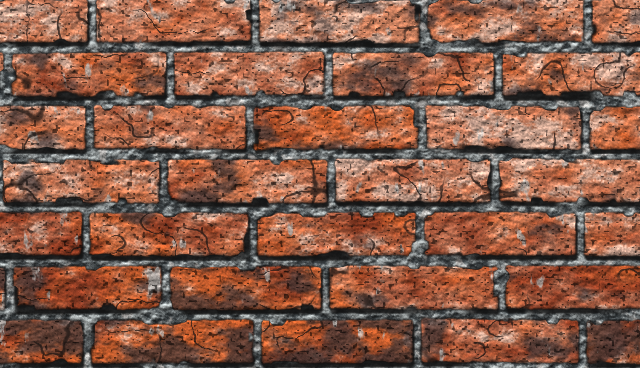
This texture is drawn by a Shadertoy shader. Its source:

```glsl
// Weathered red brick wall in running bond with rough grey mortar

float hash(vec2 p) {
    return fract(sin(dot(p, vec2(127.1, 311.7))) * 43758.55);
}

float noise(vec2 p) {
    vec2 i = floor(p), f = fract(p);
    f = f * f * (3.0 - 2.0 * f);
    return mix(mix(hash(i), hash(i + vec2(1, 0)), f.x),
               mix(hash(i + vec2(0, 1)), hash(i + vec2(1, 1)), f.x), f.y);
}

float fbm(vec2 p) {
    float sum = 0.0, amp = 0.5;
    for (int i = 0; i < 5; i++) {
        sum += amp * noise(p);
        p = mat2(1.6, 1.2, -1.2, 1.6) * p + 7.3;
        amp *= 0.5;
    }
    return sum;
}

float roundBox(vec2 p, vec2 halfSize, float r) {
    vec2 d = abs(p) - halfSize + r;
    return length(max(d, 0.0)) + min(max(d.x, d.y), 0.0) - r;
}

// Horizontal place of a vertical joint, in brick lengths
float jointAt(float n, float row) {
    return n + 0.09 * (hash(vec2(n, row) + 3.7) - 0.5);
}

// Thin wandering lines, broken up by a coarse mask
float cracks(vec2 p, float seed) {
    vec2 w = p + 0.03 * vec2(fbm(p * 22.0 + seed), fbm(p * 22.0 - seed));
    float line = abs(noise(w * vec2(13.0, 17.0) + seed) - 0.5);
    return smoothstep(0.035, 0.008, line) * smoothstep(0.5, 0.66, noise(p * 11.0 + seed * 1.7));
}

void mainImage(out vec4 fragColor, in vec2 fragCoord) {
    vec2 p = fragCoord / iResolution.y;
    float aa = 1.2 / iResolution.y;

    // Seven courses, alternate ones shifted by half a brick
    float y = (1.0 - p.y) * 6.89 + 0.11;
    float row = floor(y);
    float x = p.x / 0.444 - mix(0.556, 0.036, mod(row, 2.0));
    float nearest = floor(x + 0.5);
    float col = x < jointAt(nearest, row) ? nearest - 1.0 : nearest;
    float left = jointAt(col, row), right = jointAt(col + 1.0, row);
    vec2 id = vec2(col, row);
    float tone = hash(id + 11.3), wear = hash(id + 29.1), seed = 40.0 * hash(id + 5.9);

    // Brick outline with chipped edges and a slight tilt
    vec2 q = vec2((x - 0.5 * (left + right)) * 0.444, (fract(y) - 0.5) / -6.89);
    q.y += q.x * 0.018 * (tone - 0.5) + 0.003 * (wear - 0.5);
    vec2 halfSize = vec2((right - left) * 0.222 - 0.0115, 0.0585);
    float chips = 0.008 * (fbm(p * 45.0) - 0.48) + 0.012 * smoothstep(0.62, 0.85, noise(p * 24.0 + 9.0));
    float d = roundBox(q, halfSize, 0.008) + chips;

    // Relief lit from above
    float grain = fbm(p * vec2(50.0, 65.0));
    float relief = grain - fbm((p + vec2(-0.002, 0.005)) * vec2(50.0, 65.0));
    float fine = noise(p * 230.0);
    float blotch = fbm(p * vec2(9.0, 13.0) + seed);
    float patches = fbm(p * vec2(16.0, 24.0) - seed);

    // Mortar: lumpy grey with pale crests and shadows below the bricks
    vec3 mortar = mix(vec3(0.21, 0.23, 0.24), vec3(0.57, 0.59, 0.59), smoothstep(0.25, 0.72, grain));
    mortar = mix(mortar, vec3(0.74, 0.71, 0.69), 0.55 * smoothstep(0.58, 0.72, fbm(p * 32.0 + 15.0)));
    mortar *= 1.0 + 1.9 * relief;
    mortar *= mix(0.55, 1.0, smoothstep(0.0, 0.007, d));
    float shadow = smoothstep(0.006, -0.003, roundBox(q + vec2(-0.003, 0.011), halfSize, 0.008));
    shadow *= smoothstep(0.25, 0.5, noise(p * vec2(9.0, 13.0) + 31.0));
    mortar = mix(mortar, vec3(0.07, 0.07, 0.07), 0.9 * shadow);

    // Fired clay: upper courses paler, lower ones deeper
    float pale = 0.95 - 0.125 * row + 0.7 * (tone - 0.5);
    vec3 brick = mix(vec3(0.52, 0.22, 0.13), vec3(0.74, 0.35, 0.17), smoothstep(0.25, 0.7, blotch + 0.25 * (wear - 0.5)));
    brick = mix(brick, vec3(0.79, 0.52, 0.40), clamp(pale + 2.0 * (patches - 0.5), 0.0, 0.85));
    brick = mix(brick, vec3(0.80, 0.71, 0.66), 0.65 * smoothstep(0.56, 0.75, patches + 0.16 * (pale - 0.5) + 0.12 * (fine - 0.5)));

    // Soot stains, pale scrapes, pits and cracks
    float soot = smoothstep(0.52, 0.72, fbm(p * vec2(11.0, 17.0) + seed + 50.0) + 0.22 * (wear - 0.5) + 0.02 * (row - 3.0));
    brick = mix(brick, vec3(0.24, 0.20, 0.20), 0.75 * soot);
    float scrape = smoothstep(0.68, 0.78, fbm(p * vec2(30.0, 15.0) + seed + 80.0));
    brick = mix(brick, vec3(0.66, 0.66, 0.65), 0.8 * scrape);
    brick *= 1.0 + 1.5 * relief + 0.2 * (fine - 0.5);
    brick *= 1.0 - 0.55 * smoothstep(0.74, 0.9, noise(p * vec2(120.0, 160.0) + seed));
    brick = mix(brick, vec3(0.12, 0.09, 0.08), 0.75 * cracks(p, seed));

    // Worn rims: bright along the top, dark along the bottom
    float rim = smoothstep(-0.009, 0.0, d);
    brick *= 1.0 + rim * (q.y > 0.0 ? 0.12 : -0.4);
    brick *= 1.0 - 0.35 * smoothstep(-0.003, 0.001, d);

    vec3 color = mix(mortar, brick, smoothstep(aa, -aa, d));
    fragColor = vec4(clamp(color, 0.0, 1.0), 1.0);
}
```
